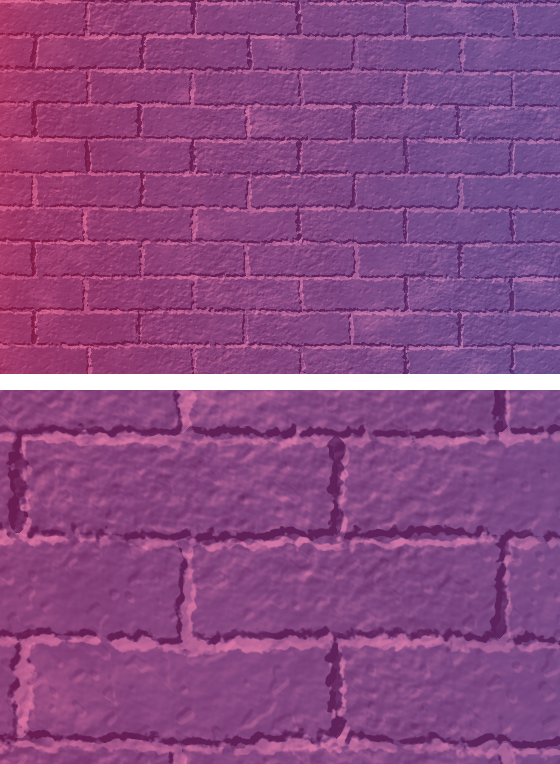
Top: the whole. Bottom: its middle third, enlarged.
Reproduce this texture procedurally as a Shadertoy shader.

```glsl
// Painted running-bond brick wall under a rose-to-violet colour wash.

const vec2 BRICK = vec2(0.2842, 0.0919);   // pitch in canvas heights
const vec2 TO_LIGHT = vec2(-0.0036, -0.0056);

float hash(vec2 p) {
    vec3 q = fract(vec3(p.xyx) * 0.1031);
    q += dot(q, q.yzx + 33.33);
    return fract((q.x + q.y) * q.z);
}

float noise(vec2 p) {
    vec2 i = floor(p), f = fract(p);
    f = f * f * (3.0 - 2.0 * f);
    return mix(mix(hash(i), hash(i + vec2(1, 0)), f.x),
               mix(hash(i + vec2(0, 1)), hash(i + vec2(1, 1)), f.x), f.y);
}

float fbm(vec2 p) {
    float sum = 0.0, amp = 0.5;
    for (int i = 0; i < 3; i++) {
        p = mat2(1.6, 1.2, -1.2, 1.6) * p + 17.3;
        sum += amp * noise(p);
        amp *= 0.5;
    }
    return sum / 0.875;
}

// Nearest mortar joint: x = distance (positive on brick),
// y = darkness of that joint, from 0 (filled) to 1 (raked out).
vec2 nearestJoint(vec2 p) {
    p.y -= 0.004 * p.x;
    p += 0.006 * (vec2(noise(p * 11.0), noise(p * 9.0 + 40.0)) - 0.5);
    float course = floor(p.y / BRICK.y);
    float shift = 0.81 - 0.5 * mod(course, 2.0) + 0.08 * (hash(vec2(course, 7.0)) - 0.5);
    float x = p.x / BRICK.x - shift;
    vec2 joint = vec2(round(x), course);
    float jitter = 0.035 * (hash(joint + 31.0) - 0.5);
    float side = abs(x - joint.x - jitter) * BRICK.x - mix(0.0035, 0.0060, hash(joint + 83.0));
    float bed = abs(p.y - round(p.y / BRICK.y) * BRICK.y);
    bed -= mix(0.0025, 0.0055, noise(p * vec2(8.0, 12.0) + 5.0));
    float raked = smoothstep(0.35, 0.65, hash(joint + 19.0));
    float hollow = 0.6 * smoothstep(0.60, 0.80, noise(p * vec2(10.0, 20.0) + 33.0));
    return side < bed ? vec2(side, raked) : vec2(bed, hollow);
}

// Brick faces stand proud of the mortar, with crumbled edges.
float faceMask(vec2 p, float distance, float softness) {
    float crumble = 0.015 * (fbm(p * 52.0) - 0.5);
    return smoothstep(-softness, softness, distance + crumble);
}

// Pitted paint skin, rougher in some areas than in others.
float paintRelief(vec2 p) {
    float rough = mix(0.35, 1.0, smoothstep(0.2, 0.8, noise(p * 7.0 + 60.0)));
    float pits = smoothstep(0.68, 0.85, noise(mat2(0.8, 0.6, -0.6, 0.8) * p * 105.0 + 9.0));
    return rough * fbm(p * vec2(45.0, 55.0)) - 0.22 * pits;
}

// Horizontal wash through three tones.
vec3 wash(float t, vec3 left, vec3 middle, vec3 right) {
    vec3 c = mix(left, middle, smoothstep(0.0, 0.5, t));
    return mix(c, right, smoothstep(0.35, 0.95, t));
}

void mainImage(out vec4 fragColor, in vec2 fragCoord) {
    vec2 uv = fragCoord / iResolution.xy;
    vec2 p = vec2(fragCoord.x, iResolution.y - fragCoord.y) / iResolution.y;
    float softness = max(0.0018, 0.7 / iResolution.y);

    // Palette across the wall, with a warm glow at the left edge
    float t = uv.x + 0.06 * (uv.y - 0.5);
    vec3 face = wash(t, vec3(0.57, 0.21, 0.42), vec3(0.53, 0.27, 0.50), vec3(0.44, 0.31, 0.56));
    vec3 lit = wash(t, vec3(0.86, 0.40, 0.57), vec3(0.84, 0.45, 0.64), vec3(0.74, 0.47, 0.69));
    vec3 shade = wash(t, vec3(0.48, 0.09, 0.27), vec3(0.39, 0.12, 0.34), vec3(0.34, 0.16, 0.41));
    float glow = exp(-15.0 * uv.x) * (0.6 + 0.4 * uv.y);
    face = mix(face, vec3(0.74, 0.25, 0.42), 0.65 * glow);
    shade = mix(shade, vec3(0.63, 0.13, 0.30), 0.6 * glow);

    // Relief lighting from the upper left
    vec2 joint = nearestJoint(p);
    float mask = faceMask(p, joint.x, softness);
    vec2 q = p + TO_LIGHT;
    float edge = mask - faceMask(q, nearestJoint(q).x, softness);
    float grain = paintRelief(p) - paintRelief(p + 0.6 * TO_LIGHT);
    float wear = mix(0.55, 1.1, noise(p * vec2(14.0, 22.0) + 12.0));

    // Faces, worn pale patches, and mortar that is either pale or in shadow
    float patches = smoothstep(0.58, 0.85, fbm(p * vec2(4.5, 6.5) + 3.0));
    float mottling = 0.30 * (fbm(p * 13.0 + 70.0) - 0.5);
    float mortar = mix(0.65 * wear, -0.75, joint.y);
    float tone = mottling + 0.28 * patches + mortar * (1.0 - mask);
    tone += 1.35 * grain + (edge > 0.0 ? 0.85 * wear : 1.6) * edge;

    vec3 color = mix(face, lit, clamp(tone, 0.0, 1.0));
    color = mix(color, shade, clamp(-tone, 0.0, 1.0));
    fragColor = vec4(color, 1.0);
}
```
